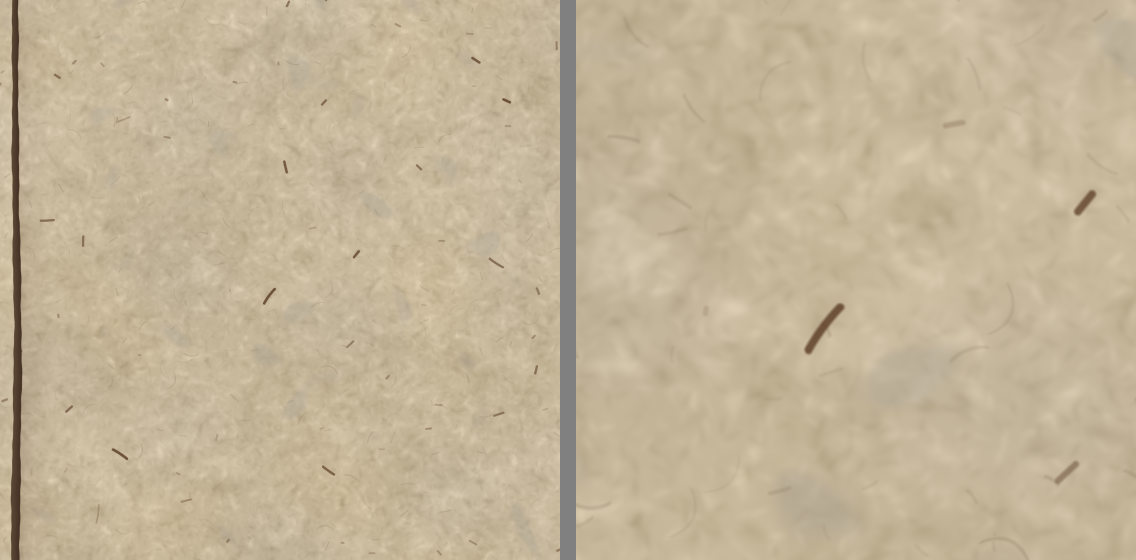
Left: the whole. Right: its middle third, enlarged.
This texture is drawn by a Shadertoy shader. Its source:

```glsl
// Aged rag paper: mottled beige pulp with faint hairs, scattered brown flecks
// and a dark ragged gap along the left side. The pulp is cellular noise made of
// randomly turned soft strokes; hairs and flecks are bent capsules on a grid.

#define PAPER vec3(0.780, 0.720, 0.606)
#define FLECK vec3(0.380, 0.265, 0.170)
#define HAIR vec3(0.520, 0.455, 0.360)
#define SMUDGE vec3(0.665, 0.630, 0.575)
#define GAP_DARK vec3(0.270, 0.200, 0.150)
#define GAP_LIGHT vec3(0.350, 0.270, 0.200)
#define GRAIN_SCALE 56.0
#define GRAIN_CONTRAST 0.046
#define HAIR_CELLS 22.0
#define FLECK_CELLS 7.0
#define GAP_X 0.0272
#define SOFTNESS 0.0013

vec3 hash3(vec2 p) {
    vec3 h = fract(p.xyx * vec3(0.1031, 0.1030, 0.0973));
    h += dot(h, h.yxz + 33.33);
    return fract((h.xxy + h.yzz) * h.zyx);
}

vec2 turn(vec2 p, float angle) {
    float c = cos(angle), s = sin(angle);
    return vec2(c * p.x + s * p.y, c * p.y - s * p.x);
}

// Cellular noise: one signed soft stroke per cell, around zero.
float strokeNoise(vec2 p, float thinness) {
    vec2 cell = floor(p);
    float sum = 0.0;
    for (int j = -1; j <= 1; j++)
    for (int i = -1; i <= 1; i++) {
        vec2 id = cell + vec2(i, j);
        vec3 place = hash3(id + 71.0);
        float weight = hash3(id + 193.0).x * 2.0 - 1.0;
        vec2 d = turn(p - id - place.xy, place.z * 3.14159);
        float window = max(0.0, 1.0 - dot(d, d));
        sum += weight * window * window * exp(-thinness * d.y * d.y);
    }
    return sum;
}

// Coverage of scattered bent capsules; lengths and widths in canvas units.
float capsules(vec2 p, float cells, float chance, float halfLength,
               float halfWidth, float bend, float soft) {
    vec2 cell = floor(p * cells);
    float cover = 0.0;
    for (int j = -1; j <= 1; j++)
    for (int i = -1; i <= 1; i++) {
        vec2 id = cell + vec2(i, j);
        vec3 place = hash3(id + cells * 17.0);
        vec3 kind = hash3(id + cells * 31.0 + 5.0);
        if (kind.x > chance) continue;
        vec2 q = turn(p - (id + place.xy) / cells, place.z * 6.28318);
        q.y += bend * (kind.y - 0.5) * q.x * q.x;
        float reach = halfLength * mix(0.25, 1.0, kind.y * kind.y);
        float d = length(vec2(max(abs(q.x) - reach, 0.0), q.y));
        float width = halfWidth * mix(0.65, 1.0, kind.z);
        float shape = 1.0 - smoothstep(width - soft, width + soft, d);
        cover = max(cover, shape * mix(0.3, 1.0, kind.z));
    }
    return cover;
}

// Small layered-sine wobble for torn edges.
float ragged(float y, float phase) {
    return 0.0007 * sin(y * 31.0 + phase) + 0.0005 * sin(y * 73.0 + phase * 2.3)
         + 0.0003 * sin(y * 191.0 + phase * 3.1);
}

void mainImage(out vec4 fragColor, in vec2 fragCoord) {
    vec2 p = fragCoord / iResolution.y;
    float soft = max(SOFTNESS, 0.7 / iResolution.y);

    // Pulp: broad clouds, clumps and fine grain
    float cloud = strokeNoise(p * 4.5 + 3.0, 3.0);
    float tone = 0.020 * cloud
               + 0.034 * strokeNoise(p * 21.0 + 40.0, 7.0)
               + GRAIN_CONTRAST * strokeNoise(p * GRAIN_SCALE, 12.0)
               + 0.030 * strokeNoise(p * GRAIN_SCALE * 2.1 + 90.0, 10.0);
    tone += 0.012 * (p.y - 0.5);
    vec3 color = PAPER + tone * vec3(1.0, 1.01, 1.08);
    float hue = strokeNoise(p * 6.0 + 150.0, 3.0);
    color += hue * vec3(0.007, 0.001, -0.010);

    // Grey smudges and faint hairs
    float smudge = smoothstep(0.55, 0.95, strokeNoise(p * 15.0 + 230.0, 9.0));
    color = mix(color, SMUDGE, 0.35 * smudge);
    float hair = capsules(p, HAIR_CELLS, 0.6, 0.016, 0.0011, 70.0, soft);
    color = mix(color, HAIR, 0.27 * hair);

    // Brown flecks: a few long splinters and smaller specks
    float fleck = capsules(p, FLECK_CELLS, 0.45, 0.016, 0.0024, 8.0, soft);
    float speck = capsules(p, FLECK_CELLS * 1.6, 0.22, 0.006, 0.0022, 8.0, soft);
    color = mix(color, FLECK, 0.88 * max(fleck, 0.6 * speck));

    // Gap between sheets, wider towards the bottom, with a tinted margin
    float hump = (p.y - 0.38) / 0.22;
    float center = GAP_X + 0.0045 * exp(-hump * hump);
    float halfGap = mix(0.0080, 0.0052, p.y);
    float left = center - halfGap + ragged(p.y, 1.0);
    float right = center + halfGap + ragged(p.y, 4.0);
    float margin = exp(-max(p.x - right, 0.0) / 0.026) * step(center, p.x);
    color *= 1.0 - margin * mix(0.13, 0.06, p.y) * vec3(0.85, 1.0, 1.05);
    color += 0.012 * step(p.x, center);
    float gap = smoothstep(left - soft, left + soft, p.x)
              * (1.0 - smoothstep(right - soft, right + soft, p.x));
    vec3 gapColor = mix(GAP_LIGHT, GAP_DARK, smoothstep(left, right, p.x));
    color = mix(color, gapColor, gap);

    fragColor = vec4(clamp(color, 0.0, 1.0), 1.0);
}
```
